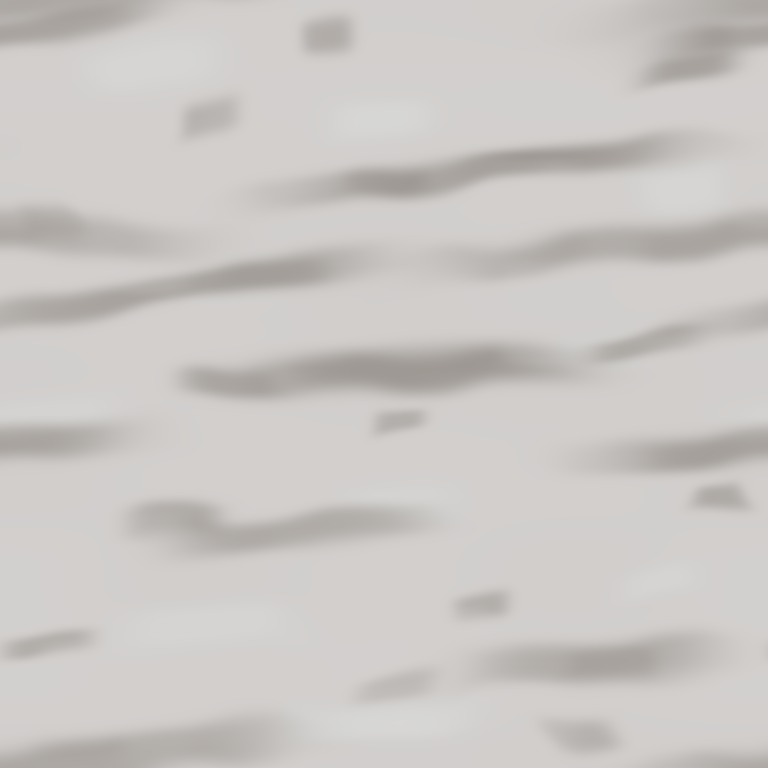
A Shadertoy shader for this texture:

```glsl
// Soft grey brush streaks drifting slightly uphill over a pale warm ground.
// Three scattered layers (pale smears, long strokes, short dabs) are laid on
// a torus, and wrapping noise bends and thins them, so the tile has no seam.

const vec3 GROUND = vec3(0.822, 0.811, 0.804);
const vec3 PALE   = vec3(0.848, 0.851, 0.842);
const vec3 STREAK = vec3(0.605, 0.583, 0.563);

float hash(vec2 p) {
    vec3 q = fract(vec3(p.xyx) * 0.1031);
    q += dot(q, q.yzx + 33.33);
    return fract((q.x + q.y) * q.z);
}

// Value noise on a whole number of cells, so it wraps at the canvas edges
float wrapNoise(vec2 uv, vec2 cells, float seed) {
    vec2 p = uv * cells;
    vec2 i = floor(p);
    vec2 f = fract(p);
    f = f * f * f * (f * (f * 6.0 - 15.0) + 10.0);
    vec2 a = mod(i, cells) + seed;
    vec2 b = mod(i + 1.0, cells) + seed;
    return mix(mix(hash(a), hash(vec2(b.x, a.y)), f.x),
               mix(hash(vec2(a.x, b.y)), hash(b), f.x), f.y);
}

// Soft bar with rounded ends: flat along its length, bell shaped across it
float stroke(vec2 d, vec2 halfSize, float slope, float bend) {
    d.y -= slope * d.x + bend * d.x * d.x;
    vec2 q = d / halfSize;
    q *= q;
    return exp(-q.x * q.x - q.y * sqrt(q.y) * 0.9);
}

// Combined cover of strokes spread evenly in height, golden-ratio steps across
float scatter(vec2 uv, int count, vec2 minSize, vec2 maxSize, float seed) {
    float clear = 1.0;
    for (int i = 0; i < count; i++) {
        float n = float(i);
        vec2 key = vec2(n * 3.0 + 1.0, seed);
        float across = fract(n * 0.618 + 0.25 * hash(key) + seed * 0.37);
        float height = (n + 0.8 * hash(key + 7.3)) / float(count);
        vec2 d = fract(uv - vec2(across, height) + 0.5) - 0.5;
        vec2 size = mix(minSize, maxSize, vec2(hash(key + 13.1), hash(key + 21.7)));
        float slope = mix(0.03, 0.16, hash(key + 31.9));
        float bend = mix(-0.25, 0.1, hash(key + 43.3));
        float strength = mix(0.6, 1.0, hash(key + 57.1));
        clear *= 1.0 - strength * stroke(d, size, slope, bend);
    }
    return 1.0 - clear;
}

void mainImage(out vec4 fragColor, in vec2 fragCoord) {
    vec2 uv = fragCoord / iResolution.xy;

    // Gentle bending of the brush paths
    vec2 warp = vec2(wrapNoise(uv, vec2(7.0, 13.0), 5.0),
                     wrapNoise(uv, vec2(9.0, 12.0), 71.0)) - 0.5;
    vec2 bent = uv + warp * vec2(0.05, 0.022);

    // Uneven paint load along the strokes
    float load = wrapNoise(uv, vec2(10.0, 22.0), 23.0);
    float wear = mix(0.62, 1.0, smoothstep(0.1, 0.65, load));

    float smears = scatter(bent, 10, vec2(0.04, 0.018), vec2(0.14, 0.032), 4.0);
    float longStrokes = scatter(bent, 9, vec2(0.14, 0.020), vec2(0.31, 0.028), 11.0);
    float dabs = scatter(bent, 15, vec2(0.03, 0.014), vec2(0.075, 0.022), 29.0);
    float dark = 1.0 - (1.0 - longStrokes * mix(wear, 1.0, 0.4)) * (1.0 - 0.85 * dabs * wear);

    // Faint cloudiness in the ground
    float cloud = wrapNoise(uv, vec2(4.0, 8.0), 91.0) - 0.5;
    vec3 color = GROUND + 0.008 * cloud;
    color = mix(color, PALE, 0.8 * smears);
    color = mix(color, STREAK, 0.95 * dark);

    fragColor = vec4(color, 1.0);
}
```
